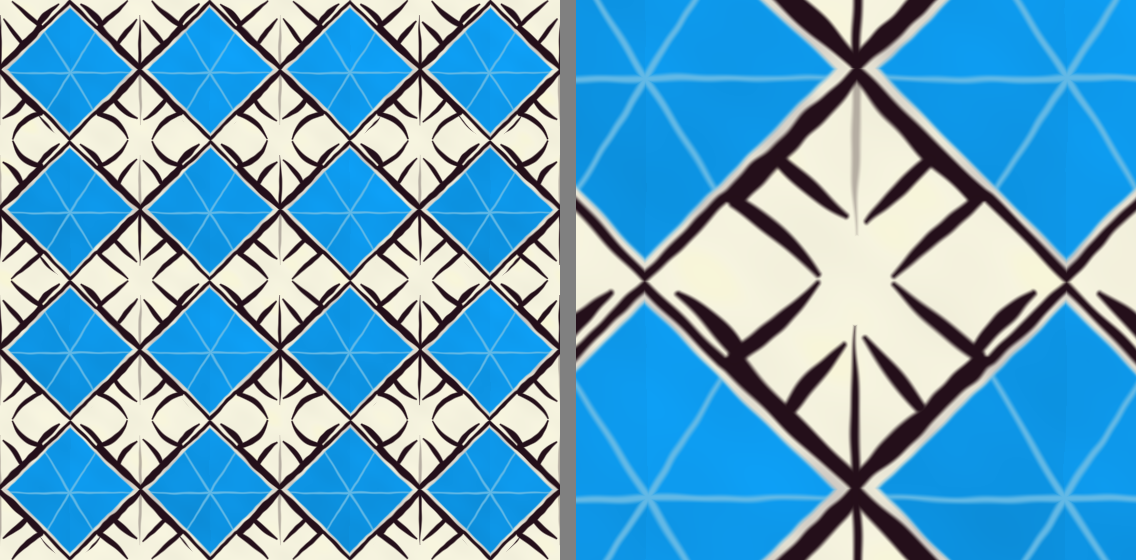
Left, the full canvas; right, a detail of the centre.
Write a WebGL 1 fragment shader that draws this pattern.

```glsl
precision highp float;
uniform vec2 u_resolution;

const float REPEATS = 4.0;
const float TAU = 6.2831853;
const vec3 BLUE = vec3(0.05, 0.59, 0.91);
const vec3 LIGHT_BLUE = vec3(0.40, 0.73, 0.90);
const vec3 CREAM = vec3(0.96, 0.95, 0.87);
const vec3 GROUT = vec3(0.71, 0.68, 0.69);
const vec3 INK = vec3(0.14, 0.06, 0.10);
// Lengths below are fractions of one repeat
const float OUTLINE = 0.024;
const float THIN_OUTLINE = 0.012;
const float STROKE = 0.018;
const float RAY = 0.007;
const float BLUE_INSET = 0.036;
const float WOBBLE = 0.005;
const float SOFTNESS = 0.007;

float hash(vec2 cell) {
  return fract(sin(dot(mod(cell, REPEATS), vec2(12.99, 78.23)) + 1.7) * 4375.85);
}

float cover(float dist, float aa) {
  return 1.0 - smoothstep(-aa, aa, dist);
}

// Whole frequencies keep the layered sines periodic over the canvas
float waves(vec2 uv, float f) {
  vec2 a = TAU * f * uv;
  return (sin(a.x + 2.0 * a.y + 1.3) + sin(2.0 * a.x - a.y + 4.1)
        + 0.5 * sin(3.0 * a.x + 4.0 * a.y)) / 2.5;
}

// Bowed brush stroke, thin where it begins
float brush(vec2 p, vec2 a, vec2 b, float width, float bow) {
  vec2 d = b - a;
  float t = clamp(dot(p - a, d) / dot(d, d), 0.0, 1.0);
  vec2 bend = vec2(-d.y, d.x) * bow * 4.0 * t * (1.0 - t);
  return length(p - a - d * t - bend) - width * (0.3 + 0.7 * sin(2.3 * t));
}

// Diagonal strokes and centre line inside the cream diamond
float creamMarks(vec2 p, vec2 id, float aa) {
  float top = step(0.0, p.y);
  vec2 side = sign(p) * vec2(0.3, 0.2);
  float vary = hash(id + side) - 0.5;
  float curved = mod(id.y, 2.0);
  vec2 q = abs(p);
  float bow = 0.02 + 0.1 * curved + 0.06 * vary;
  float width = STROKE * (1.0 + 0.3 * vary);
  vec2 tip = mix(vec2(0.15, 0.30), vec2(0.18, 0.285), top);
  float marks = brush(q, vec2(0.025, 0.145 + 0.03 * vary), tip, width, -bow * 0.5);
  marks = min(marks, brush(q, vec2(0.09, 0.01), vec2(0.29, 0.185), width, bow));
  float lineWidth = 0.010 * smoothstep(0.08, 0.3, q.y);
  float line = max(q.x - lineWidth, 0.11 - q.y);
  float strength = mix(0.3, 1.0, step(0.45, hash(id + vec2(0.1, 0.4 * top))));
  return max(cover(marks, aa), cover(line, aa) * strength);
}

// Light rays dividing the blue diamond into six
float blueRays(vec2 b, float aa) {
  vec2 q = abs(b + vec2(0.0, 0.02));
  float d = min(q.y, abs(0.85 * q.x - 0.53 * q.y));
  float width = RAY * (1.25 - 1.2 * length(q));
  return cover(d - width, aa);
}

void main() {
  vec2 uv = gl_FragCoord.xy / u_resolution;
  float aa = max(REPEATS / min(u_resolution.x, u_resolution.y), SOFTNESS);

  // Hand-drawn irregularity
  vec2 drift = vec2(waves(uv, 3.0), waves(uv.yx, 4.0))
             + 0.5 * vec2(waves(uv.yx, 11.0), waves(uv, 13.0));
  vec2 g = uv * REPEATS + WOBBLE * drift;

  // Cream diamonds sit on whole coordinates, blue ones between them
  vec2 creamId = floor(g + 0.5);
  vec2 p = g - creamId;
  vec2 blueId = floor(g);
  vec2 b = g - blueId - 0.5;
  float edge = (abs(p.x) + abs(p.y) - 0.5) * 0.7071;
  float along = abs(p.x) - abs(p.y);

  // Cream glaze, with faint yellow patches
  float glaze = waves(uv, 5.0);
  vec3 color = CREAM * (1.0 + 0.015 * glaze);
  color.b -= 0.04 * smoothstep(0.3, 0.9, glaze) * hash(creamId);
  color = mix(color, INK, creamMarks(p, creamId, aa));

  // Blue glaze, toned per tile and per facet
  float facet = sign(b.x) * 0.012 + sign(b.y + 0.02) * 0.015;
  float tone = 0.97 + 0.06 * hash(blueId + 0.5) + facet + 0.02 * glaze;
  vec3 blue = mix(BLUE * tone, LIGHT_BLUE, 0.95 * blueRays(b, aa));
  blue = mix(blue, LIGHT_BLUE, cover(abs(edge - BLUE_INSET) - 0.004, aa));
  vec3 rim = mix(GROUT, CREAM, 0.65 + 0.3 * waves(uv, 7.0));
  color = mix(color, rim, cover(0.012 - edge, aa));
  color = mix(color, blue, cover(BLUE_INSET - edge, aa));

  // Outline: heavy toward top and bottom, thin and doubled at the sides
  float split = smoothstep(0.09, 0.13, along);
  float pressure = 1.0 + 0.2 * waves(uv, 9.0);
  float width = mix(OUTLINE, THIN_OUTLINE, split) * pressure;
  width *= 1.0 - 0.35 * smoothstep(0.3, 0.5, -along);
  float outline = abs(edge + mix(0.008, -0.008, split)) - width;
  vec2 leafEnd = vec2(0.285, 0.165);
  float leaf = brush(abs(p), vec2(0.42, 0.03), leafEnd, 0.021 * pressure, 0.04);
  leaf += step(0.0, p.y) * (0.012 + 0.02 * hash(creamId + 0.3));
  color = mix(color, INK, cover(min(outline, leaf), aa));

  gl_FragColor = vec4(clamp(color, 0.0, 1.0), 1.0);
}
```
